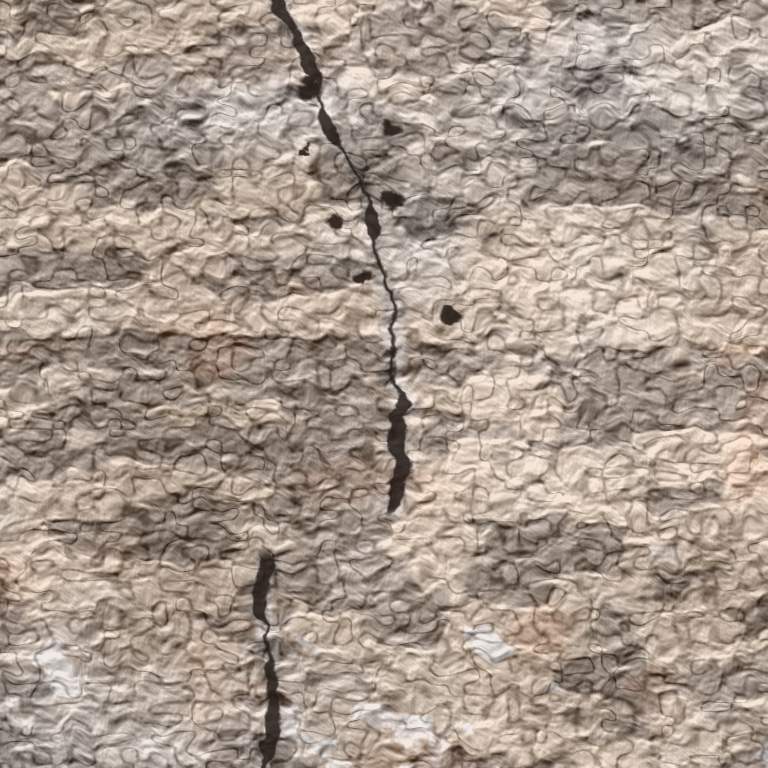
Give the GLSL for this texture, as a three.js fragment shader.

```glsl
// Weathered limestone wall: ragged pale crust over darker recesses, split by
// a crumbling mortar joint. Warped noise gives a height field, shaded from
// above; broad stains steer where crust, grey film and shadow appear.
#define MEAN_TONE 0.66
#define CRUST_CONTRAST 0.17
#define BROAD_CONTRAST 0.32
#define RELIEF 0.95
#define WRINKLE 0.2
#define CURL 0.013
#define JOINT_WIDTH 0.0075
#define HOLE_COUNT 8

varying vec2 vUv;

float hash(vec2 p) {
  return fract(sin(dot(p, vec2(127.1, 311.7))) * 43758.5453);
}

float noise(vec2 p) {
  vec2 i = floor(p), f = fract(p);
  f = f * f * (3.0 - 2.0 * f);
  return mix(mix(hash(i), hash(i + vec2(1.0, 0.0)), f.x),
             mix(hash(i + vec2(0.0, 1.0)), hash(i + 1.0), f.x), f.y);
}

// Layered noise centred on zero
float fbm(vec2 p) {
  float sum = 0.0, weight = 0.5;
  for (int i = 0; i < 4; i++) {
    sum += weight * (noise(p) - 0.5);
    p = mat2(1.92, 0.56, -0.56, 1.92) * p + 17.3;
    weight *= 0.5;
  }
  return sum;
}

// Soft elliptical stain, 1 at its centre
float stain(vec2 p, float x, float y, float width, float height) {
  vec2 d = (p - vec2(x, y)) / vec2(width, height);
  return exp(-dot(d, d));
}

// Small swirls that curl the grain
vec2 curled(vec2 p) {
  return p + CURL * (vec2(noise(p * 42.0), noise(p * 42.0 + 31.0)) - 0.5);
}

// Ragged crust cover, thin where recess is high
float crust(vec2 q, float recess) {
  return smoothstep(-0.035, 0.045, fbm(q * vec2(9.0, 17.0)) + 0.025 - 0.12 * recess);
}

float relief(vec2 q, float recess) {
  return 0.16 * crust(q, recess) + fbm(q * vec2(52.0, 72.0));
}

// Upper joint leans left towards the top; lower one is offset and upright
float jointX(float y) {
  float upper = 0.52 - 0.16 * pow(max(y - 0.56, 0.0) / 0.44, 1.3);
  return mix(0.35, upper, step(0.305, y)) + 0.022 * (noise(vec2(y * 19.0, 4.0)) - 0.5)
       + 0.01 * (noise(vec2(y * 70.0, 9.0)) - 0.5);
}

// Ragged dark pockets scattered beside the upper joint
float holes(vec2 p) {
  float dark = 0.0;
  vec2 ragged = p + 0.022 * vec2(fbm(p * 60.0), fbm(p * 60.0 + 8.0));
  for (int i = 0; i < HOLE_COUNT; i++) {
    float k = float(i);
    float y = 0.58 + 0.36 * (k + hash(vec2(k, 2.0))) / float(HOLE_COUNT);
    float x = jointX(y) + 0.15 * (hash(vec2(k, 5.0)) - 0.35);
    vec2 size = vec2(0.013, 0.009) * (0.5 + hash(vec2(k, 8.0)));
    dark = max(dark, 1.0 - smoothstep(0.65, 1.25, length((ragged - vec2(x, y)) / size)));
  }
  return dark;
}

void main() {
  vec2 p = vUv, q = curled(p);
  float low = 1.0 - smoothstep(0.16, 0.36, p.y);
  float recess = stain(p, 0.27, 0.53, 0.2, 0.08) + stain(p, 0.85, 0.44, 0.28, 0.06)
    + stain(p, 0.18, 0.92, 0.3, 0.07) + stain(p, 0.65, 0.84, 0.3, 0.13)
    - stain(p, 0.76, 0.59, 0.22, 0.07) - 0.7 * low;

  // Stone tone: crust, broad mottling, lit relief and thin wrinkles
  float cover = crust(q, recess);
  float lit = relief(q, recess) - relief(curled(p + vec2(-0.0018, 0.0042)), recess);
  float worm = abs(noise(q * vec2(54.0, 76.0) + 12.0) - 0.5);
  float tone = MEAN_TONE + CRUST_CONTRAST * (cover - 0.55)
    + BROAD_CONTRAST * fbm(p * vec2(4.0, 8.0) + 3.0)
    + RELIEF * lit + WRINKLE * (smoothstep(0.0, 0.17, worm) - 0.7);

  // Grey film, rusty patches and whitish flakes
  float grey = stain(p, 0.82, 0.89, 0.24, 0.1) + stain(p, 0.3, 0.85, 0.2, 0.06)
    + stain(p, 0.55, 0.7, 0.07, 0.1) + stain(p, 0.1, 0.05, 0.26, 0.12);
  grey = clamp(grey + 1.2 * fbm(p * 9.0 + 40.0), 0.0, 1.0);
  float rust = smoothstep(0.1, 0.25, fbm(p * vec2(7.0, 11.0) + 70.0)) * (1.0 - grey);
  float flakes = low * smoothstep(0.17, 0.22, fbm(q * vec2(14.0, 18.0) + 55.0));

  // Mortar: pale chips and broken dark gaps along the joint
  float across = abs(p.x - jointX(p.y) + 0.012 * fbm(p * 65.0));
  float seam = smoothstep(0.015, 0.035, abs(p.y - 0.305));
  float bed = seam * (1.0 - smoothstep(0.01, 0.02, across));
  float chips = smoothstep(0.52, 0.68, noise(p * vec2(38.0, 23.0) + 5.0));
  float gap = JOINT_WIDTH * smoothstep(0.3, 0.75, noise(vec2(p.y * 24.0, 6.0)));
  float crack = seam * (1.0 - smoothstep(gap, gap + 0.0045, across));
  tone = clamp(tone + bed * (0.2 * chips - 0.07) + 0.13 * flakes, 0.2, 0.96);

  // Tints over the tone, then shadow in cracks and pockets
  vec3 tint = mix(vec3(0.0, -0.055, -0.098), vec3(0.008, -0.06, -0.122), cover);
  tint = mix(tint, vec3(-0.015, -0.04, -0.052), max(0.8 * grey, max(0.7 * bed, flakes)));
  tint += rust * vec3(0.018, -0.012, -0.025);
  float shadow = max(0.85 * crack, 0.9 * holes(p));
  vec3 color = mix(tone + tint, vec3(0.15, 0.11, 0.09), shadow);
  gl_FragColor = vec4(clamp(color, 0.0, 1.0), 1.0);
}
```
